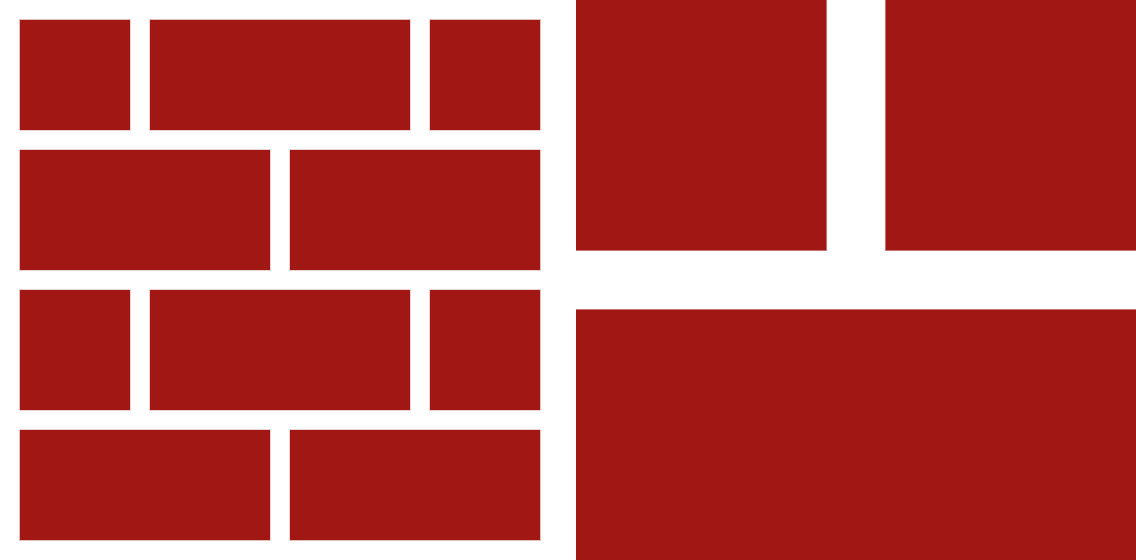
Left: the whole. Right: its middle third, enlarged.
Write a three.js fragment shader that draws this pattern.

```glsl
// Red brick wall in running bond, four courses high, with white mortar and a white border.
varying vec2 vUv;

// Distance from x to the nearest multiple of spacing.
float lineDistance(float x, float spacing) {
  return abs(fract(x / spacing + 0.5) - 0.5) * spacing;
}

void main() {
  // Every other course is shifted by half a brick.
  float course = floor(vUv.y * 4.0);
  float shift = 0.25 * mod(course, 2.0);

  // Distance into the brick from the mortar joints, then from the border.
  float joint = min(lineDistance(vUv.y, 0.25), lineDistance(vUv.x + shift, 0.5)) - 0.0175;
  vec2 edge = min(vUv, 1.0 - vUv);
  float inside = min(joint, min(edge.x, edge.y) - 0.0352);

  // Blend across one pixel at the brick edges.
  float brick = clamp(inside / fwidth(vUv.x) + 0.5, 0.0, 1.0);
  vec3 mortarColor = vec3(1.0);
  vec3 brickColor = vec3(0.627, 0.09, 0.078);
  gl_FragColor = vec4(mix(mortarColor, brickColor, brick), 1.0);
}
```
